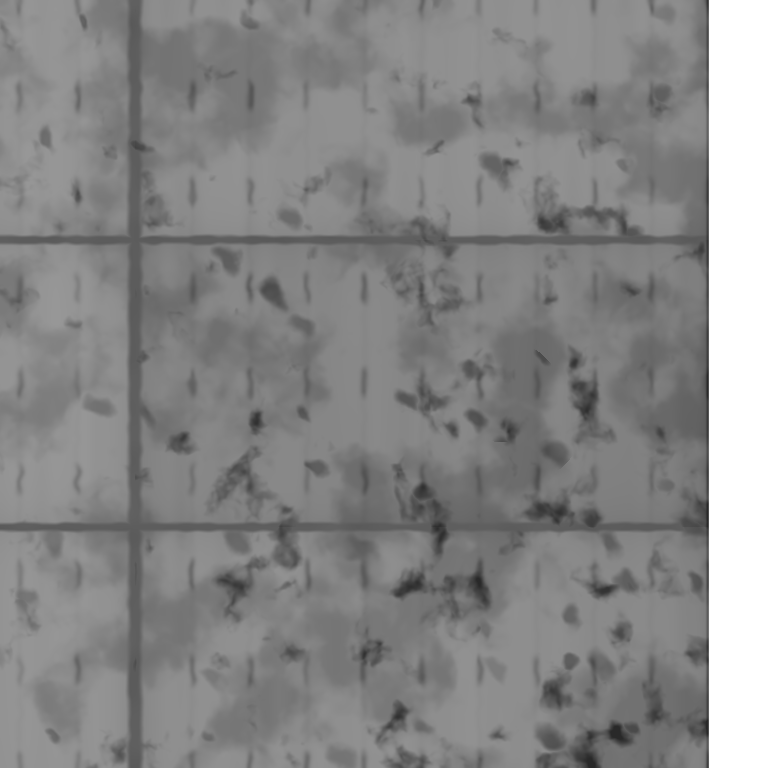
A three.js fragment shader for this texture:

```glsl
// Weathered grey tile sheet: wide tiles split by soft dark joints, ten columns
// of faint dashes per tile, and mould stains, ending at a white right margin.
// Joints and dashes repeat by fract; stains are warped noise and hashed blots.

#define ORIGIN vec2(0.1758, 0.3138)   // crossing of two joints
#define TILE vec2(0.7472, 0.3737)     // tile size
#define COLUMNS 10.0                  // dash columns per tile
#define ROWS 3.0                      // dash rows per tile
#define JOINT_HALF vec2(0.0085, 0.0055)
#define DASH_SIZE vec2(0.0045, 0.026) // half width and half length
#define BASE_TONE 0.585
#define JOINT_TONE 0.365
#define STAIN_DEPTH 0.34
#define MOTTLE_DEPTH 0.10
#define BLOT_CELL 0.085

varying vec2 vUv;

float hash(vec2 p) {
  return fract(sin(dot(p, vec2(127.1, 311.7))) * 43758.5453);
}

float noise(vec2 p) {
  vec2 i = floor(p);
  vec2 f = fract(p);
  f = f * f * (3.0 - 2.0 * f);
  return mix(mix(hash(i), hash(i + vec2(1.0, 0.0)), f.x),
             mix(hash(i + vec2(0.0, 1.0)), hash(i + 1.0), f.x), f.y);
}

float fbm(vec2 p) {
  float sum = 0.0;
  float amp = 0.53;
  for (int i = 0; i < 4; i++) {
    sum += amp * noise(p);
    p = mat2(0.8, 0.6, -0.6, 0.8) * p * 2.0 + 17.3;
    amp *= 0.5;
  }
  return sum;
}

// Soft round region of heavier growth
float cluster(vec2 p, vec2 centre, float radius) {
  vec2 d = (p - centre) / radius;
  return exp(-dot(d, d));
}

// How readily stains appear: sparse at left and top, dense at lower right
float stainDensity(vec2 p) {
  float spread = 0.35 * smoothstep(0.1, 0.75, p.x) * (1.0 - 0.7 * smoothstep(0.5, 0.9, p.y));
  return spread + 0.75 * cluster(p, vec2(0.65, 0.48), 0.075)
                + 0.75 * cluster(p, vec2(0.57, 0.11), 0.065)
                + 0.65 * cluster(p, vec2(0.83, 0.10), 0.12);
}

// Small ragged blots, one candidate per cell
float blots(vec2 p, float density) {
  vec2 cell = floor(p / BLOT_CELL);
  float cover = 0.0;
  for (int y = -1; y <= 1; y++) {
    for (int x = -1; x <= 1; x++) {
      vec2 id = cell + vec2(float(x), float(y));
      vec2 jitter = vec2(hash(id + 3.1), hash(id + 7.7));
      vec2 d = p - (id + 0.15 + 0.7 * jitter) * BLOT_CELL;
      float a = 0.4 + 0.9 * hash(id + 11.3);
      d = vec2(cos(a) * d.x - sin(a) * d.y, sin(a) * d.x + cos(a) * d.y);
      float radius = mix(0.010, 0.022, hash(id + 5.9));
      float present = step(hash(id), 0.22 + 0.4 * density);
      float shape = 1.0 - smoothstep(0.35, 1.15, length(d * vec2(0.8, 1.25)) / radius);
      cover = max(cover, present * shape * mix(0.3, 0.8, hash(id + 2.3)));
    }
  }
  return cover;
}

void main() {
  vec2 p = vUv;
  vec2 grid = (p - ORIGIN) / TILE;
  vec2 id = floor(grid);
  vec2 wobble = vec2(noise(p * 70.0), noise(p * 70.0 + 31.0)) - 0.5;

  // Tile tone, darkest in the middle right tile, shaded toward the joints
  vec2 edge = abs(fract(grid + 0.5) - 0.5) * TILE;
  float tone = BASE_TONE - 0.055 * exp(-id.y * id.y) * (id.x + 1.0);
  tone -= 0.045 * exp(-edge.x / 0.025) + 0.035 * exp(-edge.y / 0.025);
  tone -= 0.03 * smoothstep(0.55, 0.95, p.x) * (1.0 - smoothstep(0.3, 0.8, p.y));
  tone += 0.02 * (noise(p * vec2(55.0, 3.0)) - 0.5);

  // Broken dashes with a faint line along each column
  vec2 dashGrid = grid * vec2(COLUMNS, ROWS);
  vec2 dashCell = vec2(floor(dashGrid.x + 0.5), floor(dashGrid.y));
  vec2 d = vec2(fract(dashGrid.x + 0.5), fract(dashGrid.y)) - 0.5;
  d = abs(d * TILE / vec2(COLUMNS, ROWS) + wobble * 0.005);
  float line = exp(-d.x * d.x / (DASH_SIZE.x * DASH_SIZE.x));
  float dash = line * (1.0 - smoothstep(0.4, 1.0, d.y / DASH_SIZE.y));
  tone -= 0.012 * line + dash * mix(0.05, 0.13, hash(dashCell));

  // Pale mottling, heavy patches and separate blots
  float density = stainDensity(p);
  vec2 warped = p + 0.022 * (vec2(fbm(p * 28.0), fbm(p * 28.0 + 9.0)) - 0.5);
  float mottle = smoothstep(0.46, 0.76, fbm(warped * 13.0 + 4.0) + 0.10 * density);
  float patches = smoothstep(0.64, 0.96, fbm(warped * 21.0 + 40.0) + 0.19 * density);
  float blot = blots(warped + wobble * 0.008, density);
  tone -= MOTTLE_DEPTH * mottle + STAIN_DEPTH * max(patches, 0.75 * blot);

  // Joints: one upright, the others level
  vec2 gap = abs(vec2(p.x - ORIGIN.x, edge.y) + wobble * 0.003);
  vec2 joint = 1.0 - smoothstep(JOINT_HALF * 0.45, JOINT_HALF * 1.5, gap);
  float jointTone = JOINT_TONE + 0.04 * (noise(p * 30.0) - 0.5);
  tone = mix(tone, min(tone, jointTone), max(joint.x, joint.y));

  // Dark cut edge, then the white margin
  float right = ORIGIN.x + TILE.x;
  tone -= 0.14 * smoothstep(right - 0.005, right - 0.001, p.x);
  tone = mix(max(tone, 0.16), 1.0, smoothstep(right - 0.001, right + 0.001, p.x));
  gl_FragColor = vec4(vec3(tone), 1.0);
}
```
